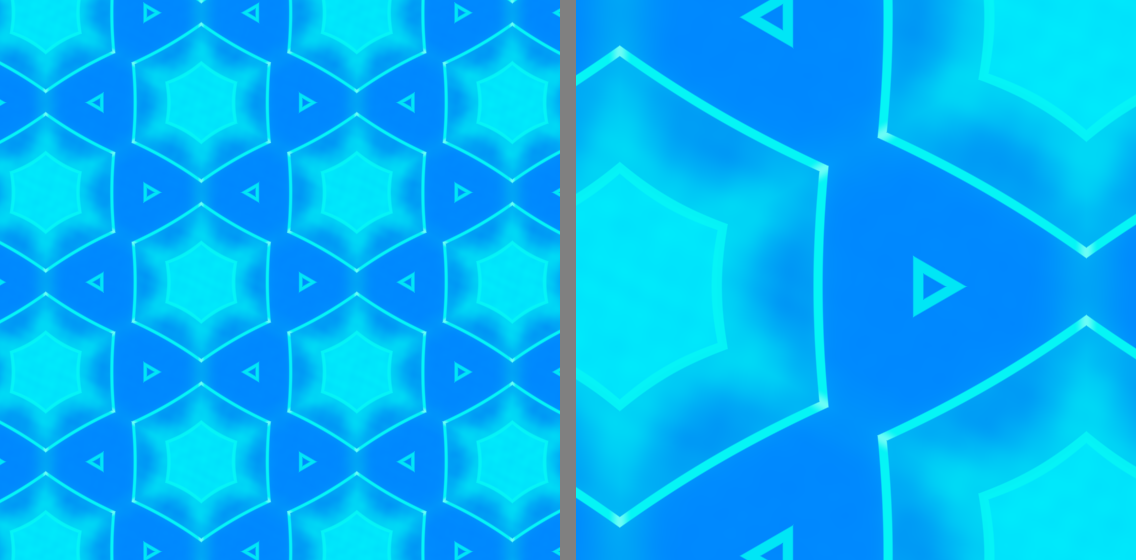
Left: the whole. Right: its middle third, enlarged.
Write a WebGL 2 fragment shader that draws this pattern.

```glsl
#version 300 es
precision highp float;

uniform vec2 u_resolution;
out vec4 fragColor;

const vec3 DEEP_BLUE = vec3(0.0, 0.535, 0.995);
const vec3 CORE_CYAN = vec3(0.0, 0.90, 0.985);
const vec3 LINE_CYAN = vec3(0.02, 0.96, 0.965);

// Offset from the nearest centre of a triangular lattice with unit spacing
vec2 nearestCentre(vec2 p) {
    vec2 cell = vec2(sqrt(3.0), 1.0);
    vec2 a = mod(p + 0.5 * cell, cell) - 0.5 * cell;
    vec2 b = mod(p, cell) - 0.5 * cell;
    return dot(a, a) < dot(b, b) ? a : b;
}

// Fold the plane into one 30 degree wedge beside the x axis
vec2 foldSixfold(vec2 p) {
    p = abs(p);
    if (p.y * sqrt(3.0) > p.x) {
        p = vec2(0.5 * p.x + 0.866025 * p.y, 0.5 * p.y - 0.866025 * p.x);
    }
    return vec2(p.x, abs(p.y));
}

float stroke(float d, float halfWidth, float blur) {
    return 1.0 - smoothstep(halfWidth - blur, halfWidth + blur, abs(d));
}

float mottle(vec2 p) {
    return sin(p.x * 31.0 + 2.0 * sin(p.y * 23.0)) * sin(p.y * 37.0 + sin(p.x * 19.0))
         + 0.5 * sin(p.x * 83.0 + p.y * 41.0) * sin(p.y * 71.0 - p.x * 29.0);
}

void main() {
    vec2 p = (gl_FragCoord.xy / u_resolution - vec2(0.3594, 0.4961)) / 0.3207;
    float blur = 1.0 / (0.3207 * min(u_resolution.x, u_resolution.y));
    vec2 local = nearestCentre(p);
    vec2 q = foldSixfold(local);

    // 0 across the middle of a side, 1 towards a vertex
    float spoke = q.y * sqrt(3.0) / max(q.x, 0.001);
    float bow = 0.011 * spoke * spoke;
    float outer = q.x - 0.368 - bow;
    float inner = q.x - 0.180 - bow;
    float grain = mottle(p);

    // Background with a faint glow between neighbouring vertices
    float glow = smoothstep(0.55, 1.0, spoke) * 0.035;
    glow += 0.07 * exp(-pow(local.x / 0.06, 2.0)) * smoothstep(0.3, 0.42, abs(local.y));
    vec3 colour = DEEP_BLUE + vec3(0.0, glow + 0.004 * grain, -0.3 * glow);

    // Ring between the hexagons, brighter along the spokes
    float t = clamp(inner / 0.188, 0.0, 1.0);
    float ray = smoothstep(0.15, 0.95, spoke);
    float sideGreen = mix(0.82, 0.60, smoothstep(0.0, 0.75, t));
    float rayGreen = mix(0.84, 0.69, smoothstep(0.25, 1.0, t));
    vec3 ring = vec3(0.0, mix(sideGreen, rayGreen, ray) + 0.012 * grain, 0.96);
    colour = mix(colour, ring, 1.0 - smoothstep(-blur, blur, outer));

    // Bright core
    vec3 core = CORE_CYAN + vec3(0.0, 0.012 * grain, 0.0);
    colour = mix(colour, core, 1.0 - smoothstep(-blur, blur, inner));

    // Soft halo and the two bowed outlines
    colour = mix(colour, LINE_CYAN, 0.15 * exp(-abs(outer) / 0.018));
    colour = mix(colour, LINE_CYAN, 0.9 * stroke(inner, 0.0095, blur));
    vec3 edge = LINE_CYAN + vec3(0.4, 0.03, 0.0) * smoothstep(0.88, 1.0, spoke);
    colour = mix(colour, edge, stroke(outer, 0.0085, blur));

    // Three neighbouring wedges close this line into a small triangle
    colour = mix(colour, vec3(0.0, 0.90, 0.965), stroke(q.x - 0.554, 0.0095, blur));

    fragColor = vec4(clamp(colour, 0.0, 1.0), 1.0);
}
```
